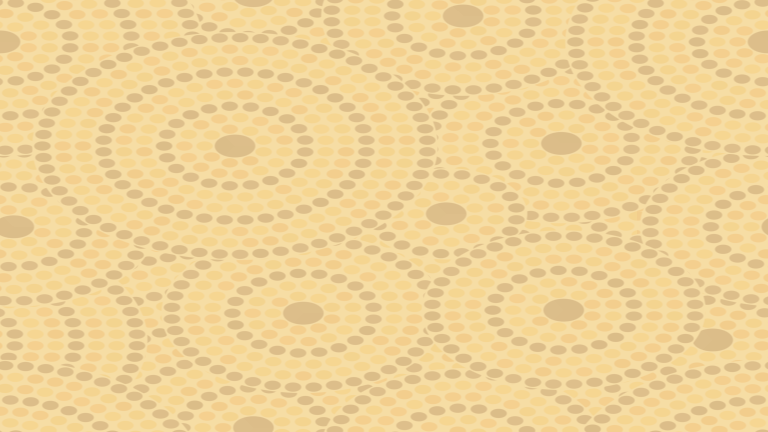
This pattern is drawn by a Shadertoy shader. Its source:

```glsl
// Overlapping medallions of concentric dotted rings on a sandy ground, tiling at the canvas edges.
#define RING_WIDTH 0.0264
#define DOT_RADIUS 0.405
#define DARK_EVERY 3.0
#define ORANGE_SHARE 0.42
#define TINT_VARIATION 0.012
#define GROUND_COLOR vec3(0.965, 0.865, 0.645)
#define YELLOW_COLOR vec3(0.960, 0.835, 0.565)
#define ORANGE_COLOR vec3(0.955, 0.810, 0.555)
#define DARK_COLOR vec3(0.865, 0.745, 0.540)

const float TAU = 6.2831853;
const int MEDALLION_COUNT = 10;

// Centre and number of rings, from the lowest layer to the highest
const vec3 MEDALLIONS[MEDALLION_COUNT] = vec3[](
    vec3(0.330, 0.010, 28.0),
    vec3(0.928, 0.213, 10.0),
    vec3(0.731, 0.668, 7.0),
    vec3(0.603, 0.963, 7.0),
    vec3(0.018, 0.475, 7.0),
    vec3(0.581, 0.505, 4.0),
    vec3(0.395, 0.275, 7.0),
    vec3(0.734, 0.282, 7.0),
    vec3(0.000, 0.903, 10.0),
    vec3(0.306, 0.662, 10.0)
);

float hash(vec3 p) {
    p = fract(p * vec3(0.1031, 0.1030, 0.0973));
    p += dot(p, p.yzx + 33.33);
    return fract((p.x + p.y) * p.z);
}

// Colour of one medallion; offset and blur are in ring widths
vec3 dottedRings(vec2 offset, float id, float blur) {
    float radius = length(offset);
    float ring = floor(radius);
    float dotCount = max(1.0, floor(TAU * (ring + 0.5)));

    // Polar cells: one dot in the middle of each
    float turn = fract(atan(offset.y, offset.x) / TAU + 1.0);
    float cell = min(floor(turn * dotCount), dotCount - 1.0);
    float angle = (cell + 0.5) / dotCount * TAU;
    vec2 dotCentre = (ring + 0.5) * vec2(cos(angle), sin(angle));
    float dotDistance = length(offset - dotCentre) - DOT_RADIUS;

    // Solid disc in place of the innermost ring
    float edge = min(radius - 1.0, ring < 0.5 ? radius - 1.0 : dotDistance);

    float pick = hash(vec3(cell, ring, id) + 1.0);
    vec3 dotColor = pick < ORANGE_SHARE ? ORANGE_COLOR : YELLOW_COLOR;
    if (mod(ring, DARK_EVERY) < 0.5 || radius < 1.0 + blur) dotColor = DARK_COLOR;
    dotColor += TINT_VARIATION * (hash(vec3(ring, id, cell) + 7.0) - 0.5);

    return mix(GROUND_COLOR, dotColor, smoothstep(blur, -blur, edge));
}

void mainImage(out vec4 fragColor, in vec2 fragCoord) {
    // Both axes span one tile, so circles stretch with the canvas
    vec2 uv = fragCoord / iResolution.xy;
    float blur = 0.7 / (iResolution.y * RING_WIDTH);
    vec3 color = GROUND_COLOR;

    // Paint the medallions over one another, wrapped at the edges
    for (int i = 0; i < MEDALLION_COUNT; i++) {
        vec3 medallion = MEDALLIONS[i];
        vec2 offset = (fract(uv - medallion.xy + 0.5) - 0.5) / RING_WIDTH;
        float cover = smoothstep(blur, -blur, length(offset) - medallion.z);
        color = mix(color, dottedRings(offset, float(i), blur), cover);
    }

    fragColor = vec4(color, 1.0);
}
```
